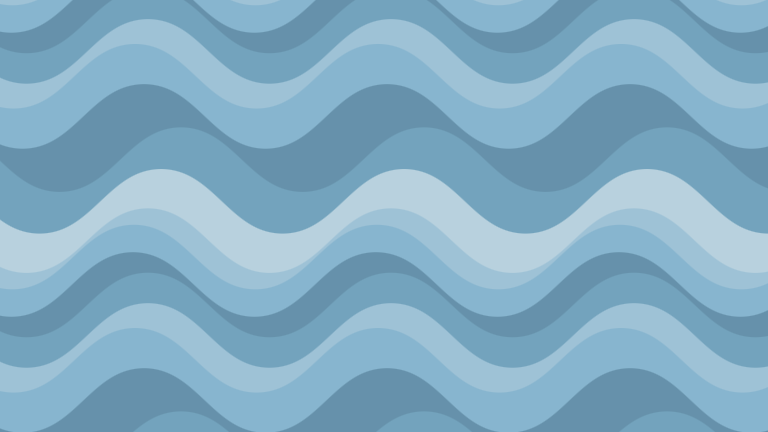
Reproduce this pattern procedurally as a Shadertoy shader.

```glsl
// Stacked flat waves in five blues: nine bands form a tile that repeats downward.
// Every band is filled below its own shifted wave edge, painted from top to bottom,
// so each one covers the lower part of the band before it.

// Rounded wave from -1 to 1 with slightly straightened flanks; crest at t = 0
float wave(float t) {
    float a = 6.28318 * t;
    return (cos(a) - 0.03 * cos(3.0 * a)) / 0.97;
}

void mainImage(out vec4 fragColor, in vec2 fragCoord) {
    // Canvas heights, with depth measured down from the top
    float x = fragCoord.x / iResolution.y;
    float depth = 1.0 - fragCoord.y / iResolution.y;

    // Tones from dark to pale
    vec3 tones[5] = vec3[5](
        vec3(0.40, 0.57, 0.67),
        vec3(0.45, 0.64, 0.74),
        vec3(0.53, 0.71, 0.81),
        vec3(0.62, 0.76, 0.84),
        vec3(0.72, 0.82, 0.87));

    // Each band: mean depth of its edge, crest position in wavelengths, tone
    vec3 bands[9] = vec3[9](
        vec3(0.119, 0.609, 3.0),
        vec3(0.1765, 0.556, 2.0),
        vec3(0.2695, 0.593, 0.0),
        vec3(0.3695, 0.745, 1.0),
        vec3(0.466, 0.663, 4.0),
        vec3(0.557, 0.609, 3.0),
        vec3(0.595, 0.551, 2.0),
        vec3(0.6585, 0.547, 0.0),
        vec3(0.706, 0.609, 1.0));

    // Paint the tiles downward, band over band
    vec3 color = tones[1];
    for (int tile = -1; tile <= 1; tile++) {
        for (int i = 0; i < 9; i++) {
            vec3 band = bands[i];
            float edge = band.x + 0.6575 * float(tile)
                       - 0.0747 * wave(x / 0.5625 - band.y);
            float below = depth - edge;
            float cover = clamp(below / fwidth(below) + 0.5, 0.0, 1.0);
            color = mix(color, tones[int(band.z)], cover);
        }
    }

    fragColor = vec4(color, 1.0);
}
```
